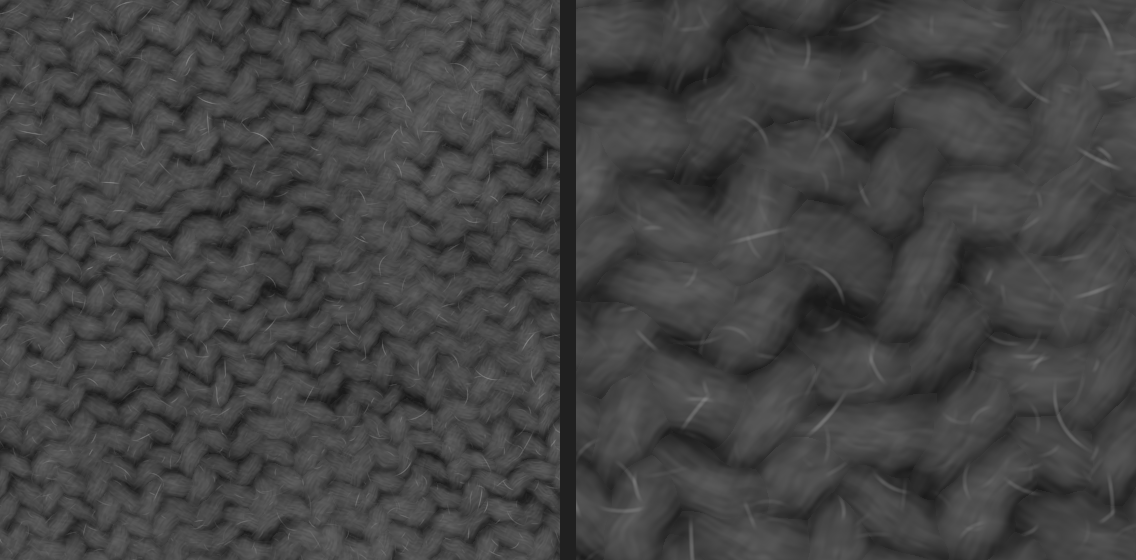
Left, the full canvas; right, a detail of the centre.
A Shadertoy shader for this texture:

```glsl
// Fuzzy charcoal knit: tilted columns of chevron stitches, about 11 across and 19 down.
// Each arm of a chevron is a plump, jittered lobe of yarn blended with its neighbours;
// noise adds fibres and worn haze, and loops scatter fine curved stray hairs on top.

float hash(vec2 p) {
    return fract(sin(dot(p, vec2(127.1, 311.7))) * 43758.5453);
}

float noise(vec2 p) {
    vec2 i = floor(p), f = fract(p);
    f = f * f * (3.0 - 2.0 * f);
    return mix(mix(hash(i), hash(i + vec2(1, 0)), f.x),
               mix(hash(i + vec2(0, 1)), hash(i + vec2(1, 1)), f.x), f.y);
}

// Coordinates of a point in axes turned counterclockwise by a
mat2 turn(float a) {
    return mat2(cos(a), -sin(a), sin(a), cos(a));
}

float fbm(vec2 p) {
    float sum = 0.0, amp = 0.5;
    for (int i = 0; i < 4; i++) {
        sum += amp * noise(p);
        p = turn(0.6) * p * 2.03 + 7.3;
        amp *= 0.5;
    }
    return sum / 0.9375;
}

vec2 wobble(vec2 p) {
    return vec2(noise(p), noise(p + 41.7)) - 0.5;
}

// Returns the height of the yarn (x), its fibre grain (y) and its top-to-bottom slope (z)
vec3 stitches(vec2 r) {
    vec2 cell = vec2(1.0 / 22.0, 1.0 / 19.0);
    float total = 0.0, best = -9.0;
    vec2 along = vec2(0.0);
    for (int i = -1; i <= 1; i++) {
        float arm = floor(r.x / cell.x) + float(i);
        float odd = mod(arm, 2.0);
        float row = floor(r.y / cell.y - 0.3 * odd);
        for (int j = -1; j <= 1; j++) {
            vec2 id = vec2(arm, row + float(j));
            float a = hash(id), b = hash(id + 31.3), c = hash(id + 57.9);
            vec2 centre = (id + 0.5 + vec2(0.0, 0.3 * odd) + 0.3 * (vec2(a, b) - 0.5)) * cell;
            vec2 l = turn(mix(0.72, -0.66, odd) + 0.5 * (c - 0.5)) * (r - centre);
            l.y += 9.0 * (b - 0.5) * l.x * l.x;
            vec2 e = l / vec2(0.041, 0.0215 + 0.005 * (a - 0.5));
            float h = 1.0 - dot(e, e) + 0.35 * (c - 0.5);
            total += exp(5.0 * h);
            if (h > best) {
                best = h;
                along = l;
            }
        }
    }
    float grain = noise(along * vec2(75.0, 330.0) + r * 20.0) - 0.5;
    return vec3(log(total) / 5.0, grain, along.y / 0.02);
}

// One curved hair per grid cell, with random angle, bend, length and brightness
float strayHairs(vec2 p, float cells, float seed) {
    vec2 g = turn(seed * 1.3) * p * cells + seed * 17.0;
    vec2 id = floor(g);
    float r = hash(id + seed), s = hash(id + seed + 5.7);
    vec2 l = turn(6.283 * r) * (fract(g) - 0.5);
    float bend = (s - 0.5) * 2.4;
    float d = abs(l.y - bend * (l.x * l.x - 0.04)) / cells;
    float reach = mix(0.15, 0.4, hash(id + seed + 9.1));
    float line = 1.0 - smoothstep(0.0002, 0.002, d);
    return line * (1.0 - smoothstep(reach * 0.3, reach, abs(l.x))) * pow(hash(id + seed + 3.3), 4.0);
}

void mainImage(out vec4 fragColor, in vec2 fragCoord) {
    vec2 p = fragCoord / iResolution.y;

    // Uneven tension, then the tilted stitch grid
    vec2 bent = p + 0.03 * wobble(p * 5.0) + 0.012 * wobble(p * 17.0) + 0.007 * wobble(p * 60.0);
    vec3 yarn = stitches(turn(0.28) * bent);
    float height = clamp(yarn.x, -0.3, 1.1);
    float pit = smoothstep(0.55, 0.0, height);

    // Loose fuzz running in two directions
    vec2 fuzzAt = turn(0.9) * (p + 0.02 * wobble(p * 22.0));
    float fuzz = noise(fuzzAt * vec2(80.0, 250.0)) + noise(turn(1.9) * fuzzAt * vec2(80.0, 260.0)) - 1.0;

    // Worn haze softens the stitches in patches
    float haze = smoothstep(0.45, 0.75, fbm(p * 6.0 + 11.0));
    float relief = mix(1.0, 0.5, haze);
    float shade = 0.285 + relief * (0.115 * (height - 0.68) - 0.035 * pit + 0.012 * clamp(yarn.z, -1.0, 1.0));
    shade += 0.015 * haze + 0.075 * (fbm(p * 4.0 + 2.0) - 0.5) + 0.08 * (fbm(p * 21.0) - 0.5);
    shade += 0.045 * yarn.y + 0.03 * fuzz;

    // Stray hairs: a few long bright ones, many faint short ones
    for (int i = 0; i < 7; i++) {
        float k = float(i);
        shade += mix(0.17, 0.08, k / 6.0) * strayHairs(p, 10.0 + 4.0 * k, k + 1.0);
    }

    fragColor = vec4(vec3(clamp(shade, 0.1, 0.62)), 1.0);
}
```
